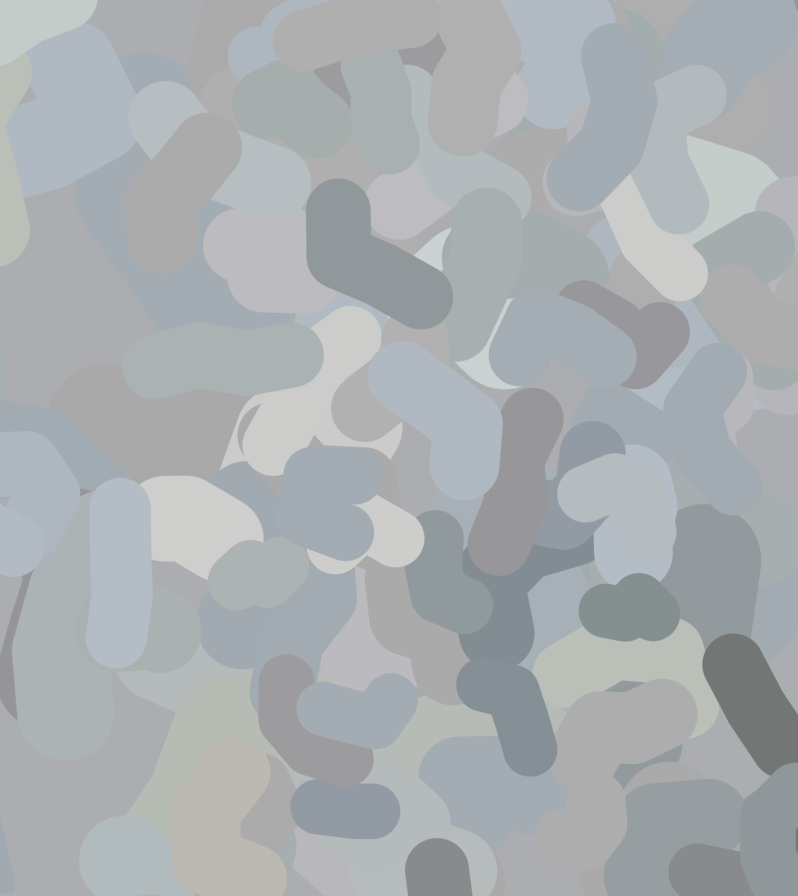
Write a WebGL 1 fragment shader that draws this pattern.

```glsl
precision highp float;
// Layered flat paint daubs in muted greys, darkening toward the lower right.
uniform vec2 u_resolution;

float hash(vec2 p) {
  vec3 q = fract(p.xyx * vec3(0.1031, 0.1030, 0.0973));
  q += dot(q, q.yzx + 33.33);
  return fract((q.x + q.y) * q.z);
}

float segment(vec2 p, vec2 a, vec2 b) {
  vec2 pa = p - a, ba = b - a;
  return length(pa - ba * clamp(dot(pa, ba) / dot(ba, ba), 0.0, 1.0));
}

vec2 heading(float angle) {
  return vec2(cos(angle), sin(angle));
}

// Bent stroke around the origin: two joints forward, one back
float daub(vec2 p, vec2 id, float reach, float radius) {
  float angle = 6.2832 * hash(id + 3.7);
  float wiggle = mix(0.5, 2.3, hash(id + 8.1));
  vec2 forward = reach * heading(angle);
  vec2 tip = forward + reach * heading(angle + wiggle * (2.0 * hash(id + 12.9) - 1.0));
  vec2 tail = -reach * heading(angle + wiggle * (2.0 * hash(id + 17.3) - 1.0));
  float d = min(segment(p, vec2(0.0), forward), segment(p, forward, tip));
  return min(d, segment(p, vec2(0.0), tail)) - radius;
}

// Tone depends on chance and on where the daub sits
vec3 paint(vec2 center, vec2 id) {
  float shadow = smoothstep(0.55, 0.08, distance(center, vec2(0.89, 0.08)));
  float glow = smoothstep(0.4, 0.0, distance(center, vec2(0.26, 0.54)));
  float pick = hash(id + 21.4) - 0.75 * shadow + 0.22 * glow;
  vec3 color = vec3(0.67, 0.68, 0.69);
  if (pick < -0.2) color = vec3(0.45, 0.47, 0.47);
  else if (pick < -0.05) color = vec3(0.53, 0.55, 0.56);
  else if (pick < 0.15) color = vec3(0.59, 0.60, 0.62);
  else if (pick > 0.91) color = vec3(0.79, 0.80, 0.80);
  else if (pick > 0.64) color = vec3(0.72, 0.73, 0.75);
  if (hash(id + 26.8) < 0.11 && pick > -0.05) color = vec3(0.73, 0.73, 0.71);

  // Slight leaning to blue, green or warm grey
  float hue = hash(id + 31.2);
  vec3 tint = vec3(0.008, -0.002, -0.008);
  if (hue < 0.3) tint = vec3(-0.025, -0.003, 0.015);
  else if (hue < 0.6) tint = vec3(-0.014, 0.008, 0.0);
  return color + tint + 0.03 * (hash(id + 36.6) - 0.5);
}

void main() {
  vec2 p = gl_FragCoord.xy / u_resolution.y;
  float blur = 0.8 / u_resolution.y;
  vec3 color = vec3(0.67, 0.68, 0.69);

  // Broad daubs first, smaller ones on top, each layer on a turned grid
  for (int layer = 0; layer < 7; layer++) {
    float k = float(layer);
    float size = 0.14 + 0.17 * exp(-0.5 * k);
    vec2 axis = heading(0.6 + 1.9 * k);
    mat2 turn = mat2(axis.x, axis.y, -axis.y, axis.x);
    vec2 q = turn * p / size;
    for (int j = -1; j <= 1; j++) {
      for (int i = -1; i <= 1; i++) {
        vec2 cell = floor(q) + vec2(float(i), float(j));
        vec2 id = cell + 61.0 * k + 200.0;
        vec2 spot = cell + vec2(hash(id), hash(id + 5.3));
        vec2 center = (spot * size) * turn;

        // Small daubs gather in the middle and thin out at the rim
        float middle = smoothstep(0.55, 0.2, distance(center, vec2(0.44, 0.5)));
        float keep = layer < 2 ? 1.0 : mix(0.22, 0.62, middle);
        if (hash(id + 41.9) < keep) {
          float reach = mix(0.08, 0.36, sqrt(hash(id + 46.5)));
          float radius = mix(0.2, 0.27, hash(id + 51.7));
          float d = daub(q - spot, id, reach, radius) * size;
          color = mix(color, paint(center, id), smoothstep(blur, -blur, d));
        }
      }
    }
  }
  gl_FragColor = vec4(color, 1.0);
}
```
